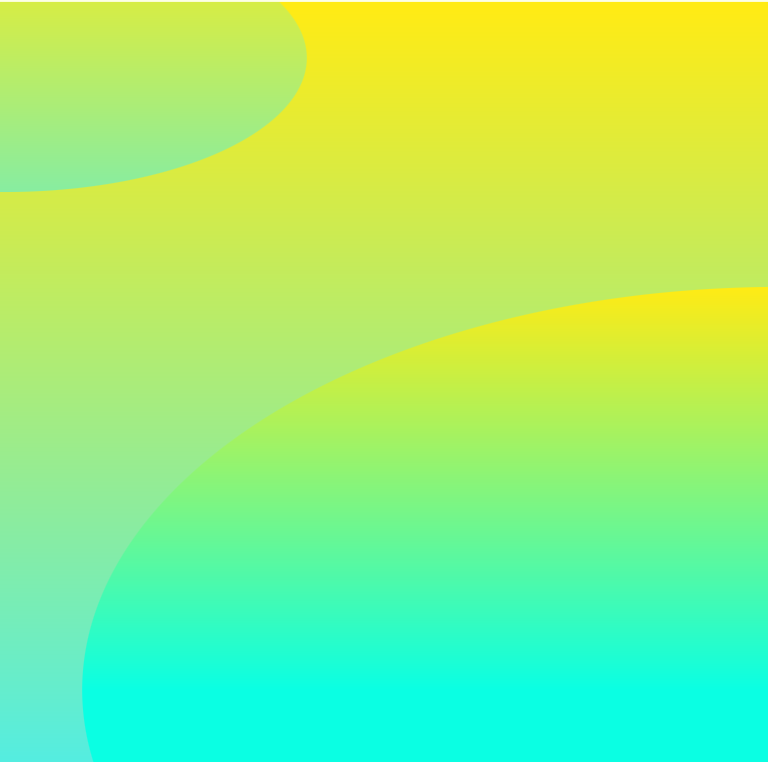
Give the GLSL for this background, as a Shadertoy shader.

```glsl
// Abstract backdrop: a yellow-to-aqua vertical gradient overlaid by two large
// ellipses, each with its own vertical gradient, under a thin pale top border.
// Ellipses are implicit functions with edges smoothed by screen derivatives.

const vec3 YELLOW = vec3(1.00, 0.92, 0.08);
const vec3 LIME   = vec3(0.84, 0.93, 0.27);
const vec3 MINT   = vec3(0.53, 0.93, 0.63);
const vec3 AQUA   = vec3(0.33, 0.93, 0.88);
const vec3 CYAN   = vec3(0.04, 1.00, 0.89);
const vec3 PALE   = vec3(0.99, 1.00, 0.90);

// Linear blend from the colour at height yTop down to the one at yBottom
vec3 verticalGradient(float y, float yTop, float yBottom, vec3 top, vec3 bottom) {
    return mix(top, bottom, clamp((yTop - y) / (yTop - yBottom), 0.0, 1.0));
}

// Coverage of a region where the field is negative
float coverage(float field) {
    return clamp(0.5 - field / max(fwidth(field), 1e-5), 0.0, 1.0);
}

// Negative inside the ellipse, zero on its rim
float ellipseField(vec2 p, vec2 center, vec2 radii) {
    return length((p - center) / radii) - 1.0;
}

void mainImage(out vec4 fragColor, in vec2 fragCoord) {
    vec2 uv = fragCoord / iResolution.xy;

    // Backdrop
    vec3 color = verticalGradient(uv.y, 0.990, 0.0, YELLOW, AQUA);

    // Small ellipse cut by the upper left corner
    float small = coverage(ellipseField(uv, vec2(0.0065, 0.924), vec2(0.393, 0.176)));
    color = mix(color, verticalGradient(uv.y, 0.998, 0.748, LIME, MINT), small);

    // Large ellipse rising from the lower right
    float large = coverage(ellipseField(uv, vec2(1.016, 0.0945), vec2(0.909, 0.529)));
    color = mix(color, verticalGradient(uv.y, 0.623, 0.095, YELLOW, CYAN), large);

    // Thin pale border along the top
    color = mix(color, PALE, coverage(0.9975 - uv.y));

    fragColor = vec4(color, 1.0);
}
```
